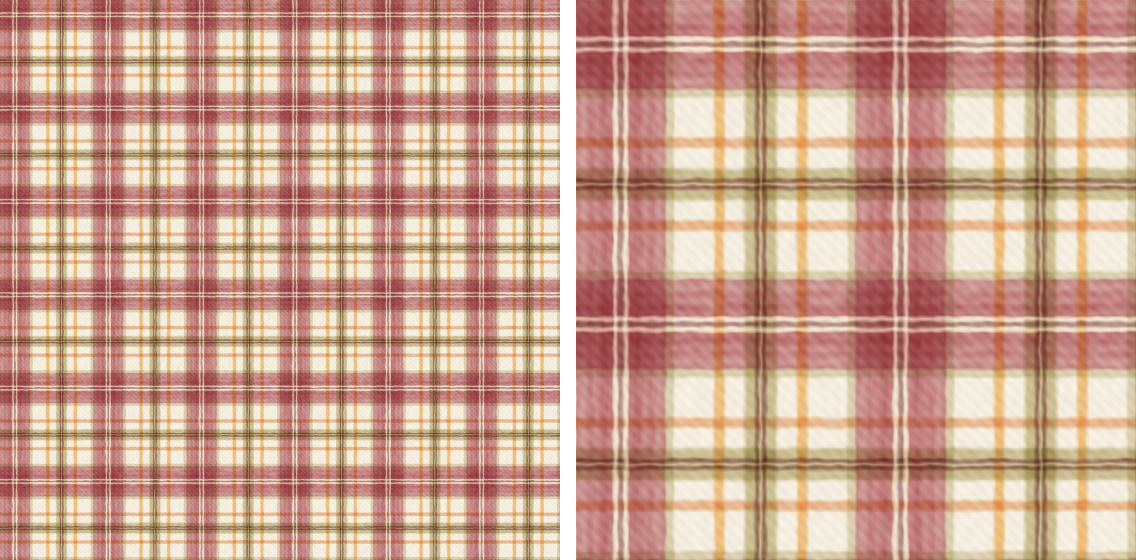
Left: the whole. Right: its middle third, enlarged.
Reproduce this pattern procedurally as a WebGL 1 fragment shader.

```glsl
precision highp float;
uniform vec2 u_resolution;

const float REPEATS = 6.0;

vec2 hash2(vec2 cell) {
  vec2 h = vec2(dot(cell, vec2(127.1, 311.7)), dot(cell, vec2(269.5, 183.3)));
  return fract(sin(h) * 4375.85);
}

// Cellular noise that wraps after a whole number of cells
float fibres(vec2 uv, vec2 count) {
  vec2 p = uv * count;
  vec2 base = floor(p);
  float nearest = 2.0;
  for (int j = -1; j <= 1; j++) {
    for (int i = -1; i <= 1; i++) {
      vec2 cell = base + vec2(float(i), float(j));
      vec2 seed = cell + hash2(mod(cell, count));
      nearest = min(nearest, length(p - seed));
    }
  }
  return nearest;
}

// Soft-edged stripe between two distances from the sett centre
float stripe(float d, float inner, float outer, float soft) {
  return smoothstep(inner - soft, inner + soft, d)
       * (1.0 - smoothstep(outer - soft, outer + soft, d));
}

// Mirrored distance from the middle of the rose band, 0 to 0.5
float settDistance(float t) {
  return abs(fract(t + 0.5) - 0.5);
}

// Dye transmitted by one set of threads; wear thins the colour
vec3 threadDye(float d, vec3 accent, float wear, float soft) {
  float depth = mix(1.1, 0.86, smoothstep(0.02, 0.16, d));
  depth += 0.07 * sin(d * 130.0);
  float rose = stripe(d, 0.026, 0.161, soft) * depth;
  float sage = 0.65 * stripe(d, 0.160, 0.190, soft)
             + stripe(d, 0.443, 0.600, soft * 1.4);
  float gold = stripe(d, 0.334, 0.370, soft * 1.3);
  float plum = stripe(d, 0.480, 0.496, soft) + stripe(d, -0.1, 0.010, soft);

  vec3 dye = mix(vec3(1.0), vec3(0.80, 0.55, 0.58), rose * wear);
  dye *= mix(vec3(1.0), vec3(0.83, 0.80, 0.65), sage * wear);
  dye *= mix(vec3(1.0), accent, gold * wear);
  return dye * mix(vec3(1.0), vec3(0.74, 0.59, 0.61), plum * wear);
}

// Pale pinstripes beside the rose centre and inside the plum pair
float paleLine(float d, float soft) {
  return stripe(d, 0.013, 0.026, soft) + 0.55 * stripe(d, 0.496, 0.6, soft);
}

void main() {
  vec2 uv = gl_FragCoord.xy / u_resolution;
  float soft = max(0.008, 4.0 / u_resolution.y);

  // Brushed nap, drawn out along each thread direction
  float warpNap = fibres(uv, vec2(192.0, 72.0));
  float weftNap = fibres(uv + 0.37, vec2(84.0, 168.0));
  float twill = sin(6.28318 * 126.0 * (uv.x + uv.y));

  vec2 sett = uv * REPEATS + vec2(-0.159, 0.159);
  sett += 0.008 * (vec2(warpNap, weftNap) - 0.5);
  float warp = settDistance(sett.x);
  float weft = settDistance(sett.y);

  // Overlaid warp and weft on cream cloth
  vec3 cream = vec3(0.955, 0.93, 0.875);
  vec3 colour = cream;
  colour *= threadDye(warp, vec3(0.97, 0.80, 0.56), 1.13 - 0.30 * warpNap, soft);
  colour *= threadDye(weft, vec3(0.95, 0.77, 0.63), 1.15 - 0.36 * weftNap, soft);

  // Undyed pinstripes show through the crossings
  float pale = max(paleLine(warp, soft), paleLine(weft, soft));
  colour = mix(colour, vec3(0.94, 0.84, 0.70), 0.52 * pale);

  // Woven grain is faint on cream and stronger in the dye
  float dyed = 1.0 - colour.g / cream.g;
  colour *= 1.0 + (0.012 + 0.05 * dyed) * twill;
  colour += 0.022 * (0.5 - warpNap) + 0.018 * (0.5 - weftNap);
  gl_FragColor = vec4(clamp(colour, 0.0, 1.0), 1.0);
}
```
